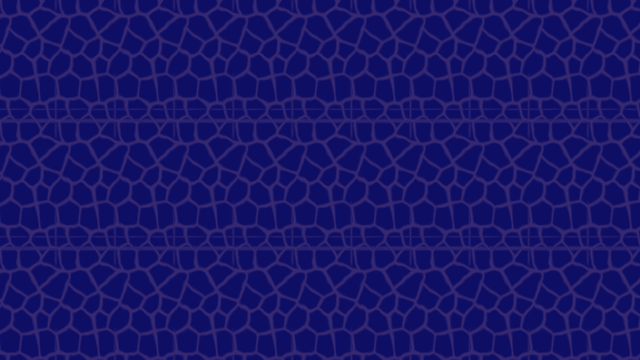
Write a Shadertoy shader that draws this pattern.

```glsl
// Violet cracked-cell web on navy, tiled in tall panels with faint seams.
#define TILE vec2(0.1642, 0.3542)     // panel size, in canvas heights
#define ORIGIN vec2(0.1551, 0.6644)   // where panel seams cross
#define GRID vec2(3.0, 6.0)           // cells per panel
#define JITTER 0.72
#define HALF_WIDTH 0.0041
#define SOFTNESS 0.0040
#define ROUNDING 0.0045
#define WOBBLE 0.0065
#define SEED 17.0
#define NAVY vec3(0.055, 0.055, 0.398)
#define VIOLET vec3(0.215, 0.160, 0.443)

vec2 hash2(vec2 p) {
    vec2 q = vec2(dot(p, vec2(127.1, 311.7)), dot(p, vec2(269.5, 183.3)));
    return fract(sin(q + SEED) * 43758.5);
}

// Value noise that wraps after the given number of lattice steps.
vec2 wrappedNoise(vec2 p, vec2 period) {
    vec2 i = floor(p);
    vec2 f = fract(p);
    f = f * f * (3.0 - 2.0 * f);
    vec2 e = vec2(1.0, 0.0);
    vec2 low = mix(hash2(mod(i, period)), hash2(mod(i + e, period)), f.x);
    vec2 high = mix(hash2(mod(i + e.yx, period)), hash2(mod(i + e.xx, period)), f.x);
    return mix(low, high, f.y);
}

float smoothMin(float a, float b, float k) {
    float h = max(k - abs(a - b), 0.0) / k;
    return min(a, b) - 0.25 * h * h * k;
}

// Staggered, jittered centre of a cell, in cell units.
vec2 cellCentre(vec2 cell) {
    vec2 id = mod(cell, GRID);
    float stagger = 0.5 * mod(id.y, 2.0) - 0.25;
    return cell + 0.5 + vec2(stagger, 0.0) + JITTER * (hash2(id) - 0.5);
}

// Rounded distance to the closest border between cells, in canvas heights.
float borderDistance(vec2 p) {
    vec2 cellSize = TILE / GRID;
    vec2 g = p / cellSize;
    vec2 base = floor(g);
    vec2 nearest = vec2(9.0);
    for (int y = -2; y <= 2; y++)
    for (int x = -2; x <= 2; x++) {
        vec2 r = (cellCentre(base + vec2(x, y)) - g) * cellSize;
        if (dot(r, r) < dot(nearest, nearest)) nearest = r;
    }
    float d = 1.0;
    for (int y = -2; y <= 2; y++)
    for (int x = -2; x <= 2; x++) {
        vec2 r = (cellCentre(base + vec2(x, y)) - g) * cellSize;
        vec2 across = r - nearest;
        float span = length(across);
        if (span > 0.0001)
            d = smoothMin(d, dot(0.5 * (r + nearest), across / span), ROUNDING);
    }
    return d;
}

float softLine(float d, float halfWidth) {
    return 1.0 - smoothstep(halfWidth - SOFTNESS, halfWidth + SOFTNESS, d);
}

// Straight seams: a heavy rail, a thin rail above it, and a short upright.
float seams(vec2 p, vec2 grain) {
    vec2 q = p - TILE * round(p / TILE);
    float heavy = softLine(abs(q.y), 0.0055) * mix(0.65, 1.0, grain.x);
    float thin = softLine(abs(q.y - 0.032), 0.0010) * smoothstep(0.1, 0.7, grain.y);
    float reach = 1.0 - smoothstep(0.070, 0.100, abs(q.y - 0.040));
    float upright = softLine(abs(q.x), 0.0022) * reach * mix(0.6, 1.0, grain.y);
    return max(heavy, max(thin, upright));
}

void mainImage(out vec4 fragColor, in vec2 fragCoord) {
    vec2 p = fragCoord / iResolution.y - ORIGIN;
    vec2 unit = p / TILE;

    // Wavering outlines and uneven line weight, the same in every panel
    vec2 fine = GRID * 3.0;
    vec2 wobble = wrappedNoise(unit * fine, fine) - 0.5;
    vec2 grain = wrappedNoise(unit * GRID * 2.0 + 0.5, GRID * 2.0);

    float halfWidth = HALF_WIDTH * mix(0.65, 1.35, grain.x);
    float web = softLine(borderDistance(p + WOBBLE * wobble), halfWidth);
    float ink = max(web, seams(p, grain));

    fragColor = vec4(mix(NAVY, VIOLET, ink), 1.0);
}
```
